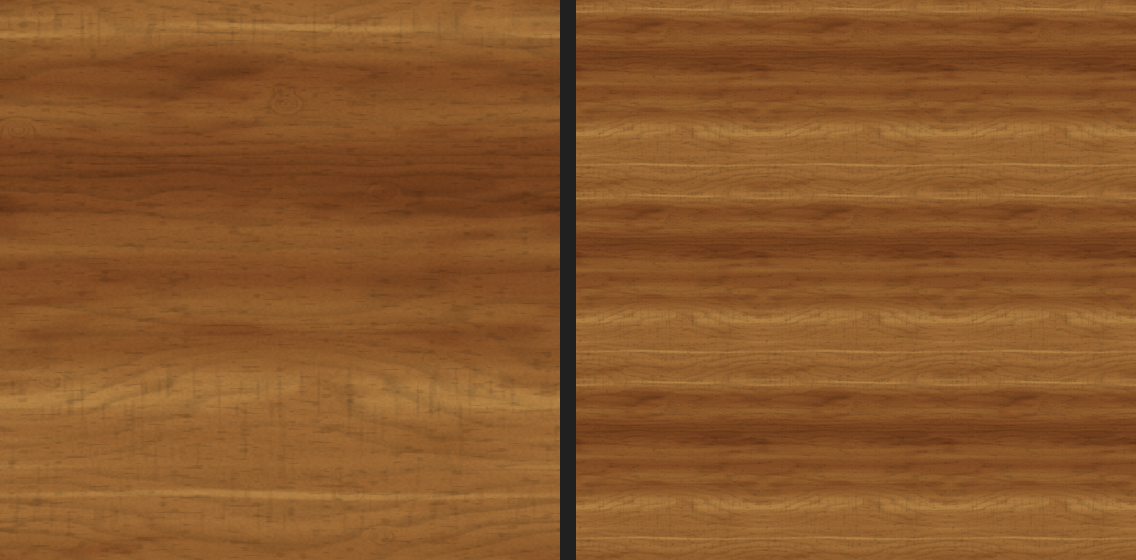
Left, the tile; right, the same tile 3 across and 3 down.
This texture is drawn by a WebGL 2 fragment shader. Its source:

```glsl
#version 300 es
precision highp float;
// Seamless plank of warm brown wood with horizontal grain. Layered sines set
// the broad light and dark bands; wrapping noise, stretched along x, adds
// growth lines, streaks, knots and pores.

uniform vec2 u_resolution;
out vec4 fragColor;

const float TAU = 6.2831853;
const vec3 WOOD[5] = vec3[5](
    vec3(0.43, 0.235, 0.105), vec3(0.50, 0.29, 0.135), vec3(0.55, 0.35, 0.165),
    vec3(0.60, 0.40, 0.20), vec3(0.67, 0.48, 0.25));

// Band harmonics: cycles per canvas, strength, phase in turns
const vec3 BANDS[7] = vec3[7](
    vec3(1.0, 0.242, 0.164), vec3(2.0, 0.020, -0.25), vec3(3.0, 0.058, -0.185),
    vec3(4.0, 0.050, 0.13), vec3(5.0, 0.031, -0.25), vec3(6.0, 0.106, -0.323),
    vec3(8.0, 0.072, 0.5));
const float BAND_MEAN = 0.50;
const float BAND_CONTRAST = 1.12;
const float BAND_SWAY = 0.016;

const int KNOT_COUNT = 13;
const float KNOT_SIZE = 0.017;
const float KNOT_RINGS = 3.2;
const float GROWTH_LINES = 24.0;
const float GROWTH_SWIRL = 5.0;
const float GROWTH_DEPTH = 0.075;
const float STREAK_TONE = 0.30;
const float PATCH_TONE = 0.20;
const float FIBRE_TONE = 0.20;
const float PORE_DEPTH = 0.10;
const float TICK_DEPTH = 0.07;
const float SPECKLE_DEPTH = 0.07;

float hash(vec2 cell, float seed) {
    uvec3 q = uvec3(cell, seed) * uvec3(1597u, 3812u, 7919u) + 131u;
    uint h = (q.x ^ (q.y * 277u) ^ (q.z << 7)) * 747796u;
    h = (h ^ (h >> 15)) * 224682u + q.y * 9781u;
    h = (h ^ (h >> 13)) * 326648u + q.x * 6151u;
    return float((h ^ (h >> 16)) & 65535u) / 65535.0;
}

// Value noise that repeats after a whole number of cells
float noise(vec2 uv, vec2 cells, float seed) {
    vec2 p = uv * cells;
    vec2 i = floor(p), f = p - i;
    f = f * f * (3.0 - 2.0 * f);
    vec2 a = mod(i, cells), b = mod(i + 1.0, cells);
    return mix(mix(hash(a, seed), hash(vec2(b.x, a.y), seed), f.x),
               mix(hash(vec2(a.x, b.y), seed), hash(b, seed), f.x), f.y);
}

float bandTone(float y) {
    float tone = 0.0;
    for (int i = 0; i < 7; i++)
        tone += BANDS[i].y * cos(TAU * (BANDS[i].x * y + BANDS[i].z));
    return BAND_MEAN + BAND_CONTRAST * tone;
}

// Sum of small scattered bumps that bend the growth lines into rings
float knots(vec2 uv) {
    float bump = 0.0;
    for (int i = 0; i < KNOT_COUNT; i++) {
        vec2 id = vec2(float(i), 3.0);
        vec2 d = uv - vec2(hash(id, 1.0), hash(id, 2.0));
        d = (d - round(d)) * vec2(1.0, 1.5) / (KNOT_SIZE * (0.7 + 0.6 * hash(id, 4.0)));
        bump += exp(-dot(d, d));
    }
    return bump;
}

vec3 woodColor(float tone) {
    float x = clamp(tone, 0.0, 1.0) * 4.0;
    vec3 color = WOOD[0];
    for (int i = 1; i < 5; i++)
        color = mix(color, WOOD[i], clamp(x - float(i - 1), 0.0, 1.0));
    return color;
}

void main() {
    vec2 uv = gl_FragCoord.xy / u_resolution;
    uv.y = 1.0 - uv.y;
    float knot = knots(uv);

    // Broad bands, gently swaying along the plank
    float sway = BAND_SWAY * (noise(uv, vec2(3.0, 5.0), 5.0) - 0.5);
    vec2 grain = vec2(uv.x, uv.y + sway);
    float tone = bandTone(grain.y);
    float pale = smoothstep(0.50, 0.85, tone);

    // Fibres, dark patches and pale streaks
    float fibre = 0.45 * noise(grain, vec2(2.0, 38.0), 6.0)
                + 0.35 * noise(grain, vec2(3.0, 96.0), 7.0)
                + 0.20 * noise(grain, vec2(7.0, 190.0), 8.0);
    tone += FIBRE_TONE * (fibre - 0.5) * 1.5;
    float blot = noise(grain, vec2(5.0, 22.0), 9.0) * 0.7 + noise(grain, vec2(14.0, 60.0), 10.0) * 0.3;
    tone -= PATCH_TONE * smoothstep(0.58, 0.85, blot);
    float streak = smoothstep(0.66, 0.96, noise(grain, vec2(2.0, 62.0), 11.0));
    tone += STREAK_TONE * streak * (0.15 + 0.85 * pale);

    // Growth lines: contours of a swirled height field, faded when too fine
    float phase = GROWTH_LINES * grain.y + KNOT_RINGS * knot
                + GROWTH_SWIRL * noise(grain, vec2(2.0, 9.0), 12.0)
                + 0.7 * noise(grain, vec2(9.0, 40.0), 13.0);
    float ring = fract(phase);
    float line = smoothstep(0.35, 0.85, ring) * (1.0 - smoothstep(0.85, 1.0, ring));
    line = mix(line, 0.3, smoothstep(0.15, 0.5, fwidth(phase)));
    float lineFade = 0.35 + 0.65 * noise(grain, vec2(4.0, 14.0), 14.0) + 0.3 * min(knot, 1.0);

    // Fine surface: short pores, cross ticks in the pale bands, speckle
    float pore = smoothstep(0.68, 0.95, noise(grain, vec2(48.0, 230.0), 15.0));
    float tick = smoothstep(0.60, 0.95, noise(uv, vec2(130.0, 26.0), 16.0)) * pale;
    float speckle = noise(uv, vec2(230.0, 300.0), 17.0) - 0.5;

    float shade = 1.03 - GROWTH_DEPTH * line * lineFade * 1.5 - PORE_DEPTH * pore
                - TICK_DEPTH * tick + SPECKLE_DEPTH * speckle;
    fragColor = vec4(woodColor(tone) * shade, 1.0);
}
```
